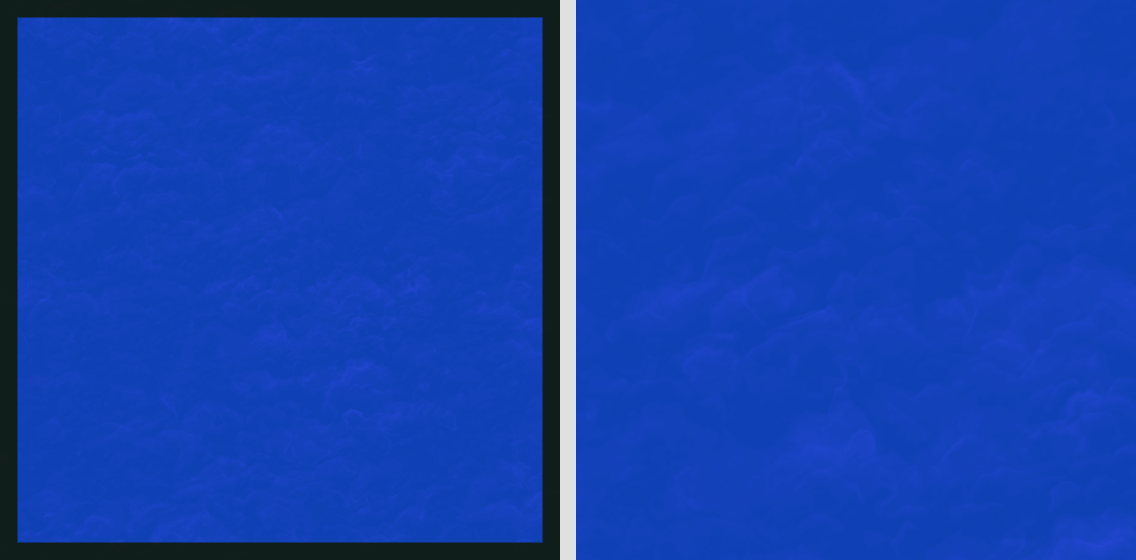
Left: the whole. Right: its middle third, enlarged.
Give the GLSL for this texture, as a three.js fragment shader.

```glsl
// A deep blue square of soft billowing puffs inside a thin, nearly black border.
// Warped layers of scattered discs, each lit along its upper rim, build the relief;
// thin creases and fine grain roughen it, and the border repeats it in faint red.
varying vec2 vUv;

const float BORDER_WIDTH = 0.03125;
const float EDGE_SOFTNESS = 0.0006;
const vec3 DEEP_BLUE = vec3(0.062, 0.252, 0.710);
const vec3 LIT_BLUE = vec3(0.170, 0.284, 0.870);
const vec3 BORDER_DARK = vec3(0.058, 0.118, 0.105);
const vec3 BORDER_LIT = vec3(0.135, 0.112, 0.095);

float hash12(vec2 p) {
  vec3 q = fract(vec3(p.xyx) * 0.1031);
  q += dot(q, q.yzx + 33.33);
  return fract((q.x + q.y) * q.z);
}

vec2 hash22(vec2 p) {
  return vec2(hash12(p), hash12(p + 57.3));
}

float valueNoise(vec2 p) {
  vec2 cell = floor(p);
  vec2 f = fract(p);
  f = f * f * (3.0 - 2.0 * f);
  float low = mix(hash12(cell), hash12(cell + vec2(1.0, 0.0)), f.x);
  float high = mix(hash12(cell + vec2(0.0, 1.0)), hash12(cell + 1.0), f.x);
  return mix(low, high, f.y);
}

float fbm(vec2 p) {
  float sum = 0.0;
  float weight = 0.5;
  for (int i = 0; i < 4; i++) {
    sum += weight * valueNoise(p);
    p = mat2(1.6, 1.2, -1.2, 1.6) * p + 11.7;
    weight *= 0.5;
  }
  return sum / 0.9375;
}

// Moves a point by noise, so that discs become ragged lumps
vec2 warp(vec2 p, float frequency, float amount) {
  vec2 q = p * frequency;
  return p + amount * (vec2(fbm(q + 3.1), fbm(q + 41.9)) - 0.5);
}

// One puff: a crisp upper rim that fades down into its body
float puff(vec2 offset, float radius, float tilt) {
  vec2 d = offset / radius;
  float dist = length(d);
  float inside = 1.0 - smoothstep(0.82, 1.0, dist);
  float facing = smoothstep(-0.3, 0.95, d.y + tilt * d.x);
  return inside * facing * (0.35 + 0.65 * dist * dist);
}

// Brightest of the puffs scattered around a point, one to a cell
float puffLayer(vec2 p, float seed) {
  vec2 cell = floor(p);
  float light = 0.0;
  for (int y = -1; y <= 1; y++) {
    for (int x = -1; x <= 1; x++) {
      vec2 id = cell + vec2(float(x), float(y));
      vec2 center = id + hash22(id + seed);
      vec2 traits = hash22(id + seed + 19.7);
      float radius = mix(0.35, 0.8, traits.x);
      float tilt = mix(-0.7, 0.3, traits.y);
      float strength = mix(0.25, 1.0, hash12(id + seed + 83.1));
      light = max(light, strength * puff(p - center, radius, tilt));
    }
  }
  return light;
}

// Three sizes of puffs, gathered in loose drifts
float billows(vec2 p) {
  vec2 q = warp(warp(p, 11.0, 0.05), 42.0, 0.024);
  float drift = smoothstep(0.3, 0.7, fbm(p * vec2(7.0, 10.0) + 7.3));
  float relief = 0.0;
  float scale = 10.0;
  float weight = 0.36;
  for (int i = 0; i < 3; i++) {
    relief += weight * puffLayer(q * vec2(scale, scale * 1.15), 13.0 * float(i));
    scale *= 2.0;
    weight *= 0.85;
  }
  return relief * mix(0.4, 1.15, drift);
}

// Thin broken lines along the middle contour of a noise field
float creases(vec2 p) {
  float line = 1.0 - smoothstep(0.0, 0.05, abs(fbm(p * 24.0 + 61.0) - 0.5));
  return line * smoothstep(0.52, 0.75, fbm(p * 38.0 + 5.0));
}

// Short slanted strokes and fine specks, centred on zero
float grain(vec2 p) {
  vec2 slanted = mat2(0.88, -0.48, 0.48, 0.88) * p;
  float strokes = fbm(slanted * vec2(70.0, 150.0)) - 0.5;
  float specks = valueNoise(p * 340.0) - 0.5;
  return 0.26 * strokes + 0.08 * specks;
}

// 1 within the square panel, 0 on the border
float panelMask(vec2 uv) {
  vec2 inset = min(uv, 1.0 - uv);
  float d = min(inset.x, inset.y) - BORDER_WIDTH;
  return smoothstep(-EDGE_SOFTNESS, EDGE_SOFTNESS, d);
}

void main() {
  float relief = billows(vUv);
  float rough = grain(vUv);
  float light = relief * (1.0 + 1.6 * rough) + 0.55 * rough + 0.2 * creases(vUv);

  vec3 panel = mix(DEEP_BLUE, LIT_BLUE, clamp(light, -0.15, 1.0));
  vec3 border = mix(BORDER_DARK, BORDER_LIT, clamp(0.6 * light - 0.05, 0.0, 1.0));
  gl_FragColor = vec4(mix(border, panel, panelMask(vUv)), 1.0);
}
```
